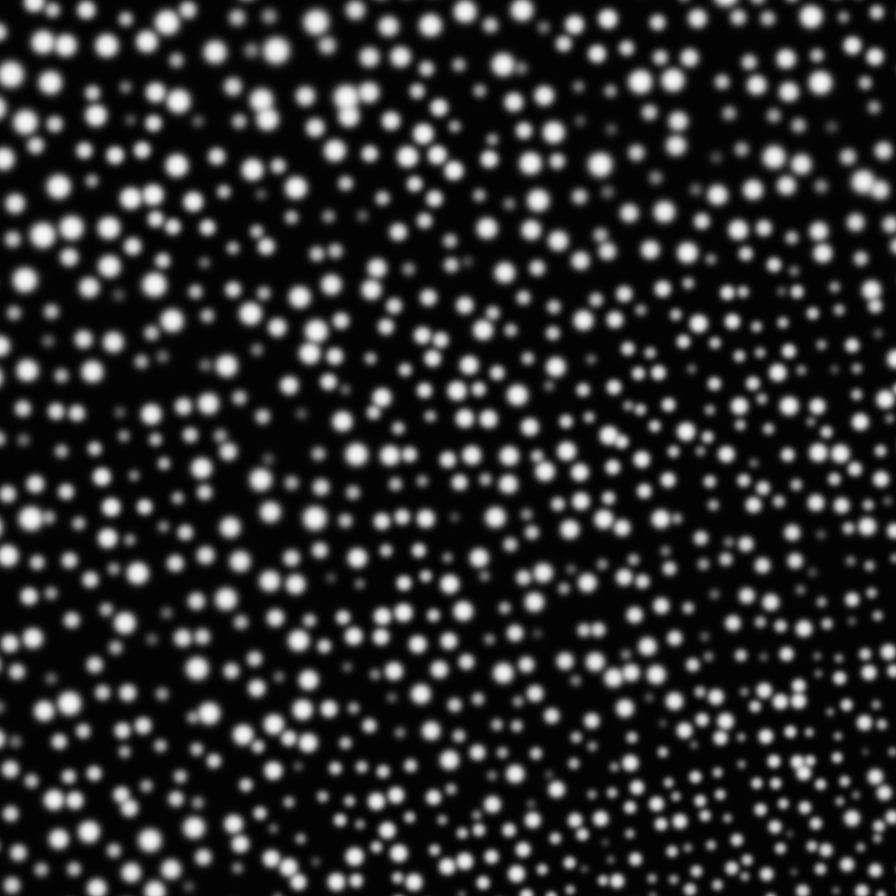
Write a WebGL 1 fragment shader that draws this pattern.

```glsl
precision highp float;
// Soft white dots on black, packed evenly but irregularly, finer to the lower right.
// A jittered brick grid is bent by a smooth warp; the warp's Jacobian is inverted
// so that each dot stays round on the canvas while its size follows the spacing.

uniform vec2 u_resolution;

vec2 hash2(vec2 p) {
    vec3 a = fract(p.xyx * vec3(0.1031, 0.1030, 0.0973));
    a += dot(a, a.yzx + 33.33);
    return fract((a.xx + a.yz) * a.zy);
}

float cornerGradient(vec2 cell, vec2 offset) {
    float angle = 6.2832 * hash2(cell + 71.0).x;
    return dot(vec2(cos(angle), sin(angle)), offset);
}

float gradientNoise(vec2 p) {
    vec2 i = floor(p), f = p - i;
    vec2 u = f * f * f * (f * (f * 6.0 - 15.0) + 10.0);
    vec2 e = vec2(1.0, 0.0);
    float low = mix(cornerGradient(i, f), cornerGradient(i + e, f - e), u.x);
    float high = mix(cornerGradient(i + e.yx, f - e.yx),
                     cornerGradient(i + e.xx, f - e.xx), u.x);
    return mix(low, high, u.y);
}

// Canvas position to grid position: tighter spacing where both axes are large
vec2 warp(vec2 p) {
    vec2 bend = vec2(gradientNoise(p * 4.0 + 3.7), gradientNoise(p * 4.0 + 29.3));
    return p * (25.0 + 7.0 * p.x * p.y) + 0.9 * bend + 40.0;
}

void main() {
    vec2 p = gl_FragCoord.xy / u_resolution;
    p.y = 1.0 - p.y;
    vec2 q = warp(p);

    // Local stretch of the warp, by finite differences
    vec2 step2 = vec2(0.002, 0.0);
    vec2 dx = (warp(p + step2) - q) / step2.x;
    vec2 dy = (warp(p + step2.yx) - q) / step2.x;
    float area = dx.x * dy.y - dx.y * dy.x;

    // Sum the glow of the dots in the surrounding cells
    float glow = 0.0;
    for (int j = -1; j <= 1; j++) {
        float row = floor(q.y) + float(j);
        float shift = 0.5 * mod(row, 2.0);
        for (int i = -1; i <= 1; i++) {
            vec2 cell = vec2(floor(q.x - shift) + float(i), row);
            vec2 jitter = (hash2(cell) - 0.5) * 0.56;
            vec2 d = q - cell - vec2(shift + 0.5, 0.5) - jitter;
            vec2 onCanvas = vec2(dy.y * d.x - dy.x * d.y,
                                 dx.x * d.y - dx.y * d.x) / area;

            // Small dots are dimmer, large dots are wider and saturate
            float size = hash2(cell + 137.0).y;
            float strength = (0.28 + 3.0 * size) * (1.1 - 0.45 * p.x * p.y);
            float width = 0.033 + 0.029 * size * size;
            glow += strength * exp(-dot(onCanvas, onCanvas) * area / width);
        }
    }

    float shade = 0.012 + 0.988 * (1.0 - exp(-glow));
    gl_FragColor = vec4(vec3(shade), 1.0);
}
```
